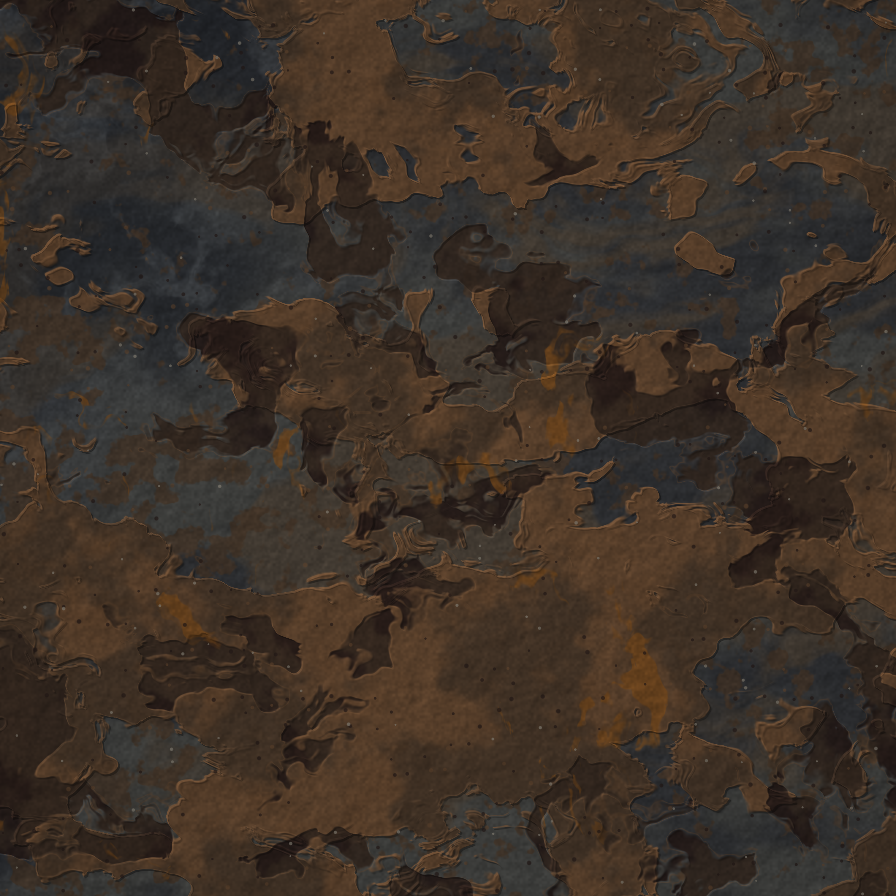
Reproduce this texture procedurally as a Shadertoy shader.

```glsl
// Weathered steel plate: dark slate metal, a blue-black corroded left side,
// soft brown stains, ragged raised rust sheets, umber flakes and fine grit.
// Layers are thresholds of domain-warped value noise, lit as a shallow relief.

const vec3 STEEL_DARK = vec3(0.165, 0.170, 0.180);
const vec3 STEEL_LIGHT = vec3(0.230, 0.232, 0.224);
const vec3 BLUE_BLACK = vec3(0.120, 0.130, 0.148);
const vec3 BLUE_GREY = vec3(0.215, 0.228, 0.245);
const vec3 STAIN = vec3(0.250, 0.218, 0.183);
const vec3 RUST_DARK = vec3(0.245, 0.185, 0.135);
const vec3 RUST_LIGHT = vec3(0.340, 0.240, 0.158);
const vec3 UMBER = vec3(0.180, 0.138, 0.110);
const vec3 MAROON = vec3(0.125, 0.088, 0.080);
const vec3 OCHRE = vec3(0.420, 0.255, 0.090);
const vec3 GRIT = vec3(0.460, 0.440, 0.400);

const vec2 LIGHT_STEP = vec2(-0.0017, 0.0019);
const float SHEET_EDGE = 0.555;
const float FLAKE_EDGE = 0.640;

float hash(vec2 p) {
    vec3 q = fract(p.xyx * 0.1031);
    q += dot(q, q.yzx + 33.33);
    return fract((q.x + q.y) * q.z);
}

float noise(vec2 p) {
    vec2 i = floor(p), f = p - i;
    f = f * f * f * (f * (f * 6.0 - 15.0) + 10.0);
    float low = mix(hash(i), hash(i + vec2(1, 0)), f.x);
    float high = mix(hash(i + vec2(0, 1)), hash(i + vec2(1, 1)), f.x);
    return mix(low, high, f.y);
}

float fbm(vec2 p, int octaves) {
    float sum = 0.0, weight = 1.0, total = 0.0;
    for (int i = 0; i < octaves; i++) {
        sum += weight * noise(p);
        total += weight;
        weight *= 0.55;
        p = mat2(1.6, 1.2, -1.2, 1.6) * p + 17.3;
    }
    return sum / total;
}

vec2 warp(vec2 p, float amount) {
    return p + amount * (vec2(fbm(p + 31.7, 4), fbm(p + 73.1, 4)) - 0.5);
}

float blob(vec2 p, vec2 center, vec2 radius) {
    vec2 d = (p - center) / radius;
    return exp(-dot(d, d));
}

// Thin contour line where a field crosses a level.
float rim(float field, float level, float width) {
    float d = (field - level) / width;
    return exp(-d * d);
}

// Round specks, one per cell, kept inside the cell.
float specks(vec2 p, float cells, float density, float radius) {
    vec2 id = floor(p * cells);
    vec2 center = 0.3 + 0.4 * vec2(hash(id + 5.1), hash(id + 9.7));
    float size = radius * (0.5 + 0.5 * hash(id + 2.3));
    float d = length(fract(p * cells) - center);
    return step(hash(id), density) * (1.0 - smoothstep(size * 0.5, size, d));
}

float sheetField(vec2 p) {
    float bias = 0.13 * blob(p, vec2(0.35, 0.80), vec2(0.10, 0.22))
               + 0.06 * blob(p, vec2(0.66, 0.75), vec2(0.20, 0.14))
               + 0.05 * blob(p, vec2(0.55, 0.30), vec2(0.45, 0.30))
               - 0.13 * blob(p, vec2(0.93, 0.84), vec2(0.22, 0.20))
               - 0.07 * blob(p, vec2(0.78, 0.50), vec2(0.10, 0.10))
               - 0.07 * blob(p, vec2(0.08, 0.60), vec2(0.22, 0.30));
    return fbm(warp(p * vec2(5.5, 7.0), 2.2), 6) + bias;
}

float flakeField(vec2 p) {
    float bias = 0.16 * blob(p, vec2(0.92, 0.40), vec2(0.09, 0.10));
    return fbm(warp(p * vec2(8.0, 9.0) + 41.0, 1.8), 5) + bias;
}

float height(vec2 p) {
    float sheet = sheetField(p), flake = flakeField(p);
    return smoothstep(SHEET_EDGE - 0.015, SHEET_EDGE + 0.02, sheet)
         + 0.7 * rim(sheet, SHEET_EDGE + 0.012, 0.010)
         - 0.8 * smoothstep(FLAKE_EDGE - 0.02, FLAKE_EDGE + 0.02, flake)
         + 2.5 * fbm(p * 45.0, 3);
}

void mainImage(out vec4 fragColor, in vec2 fragCoord) {
    vec2 p = fragCoord / iResolution.y;
    float drift = fbm(p * 3.0 + 11.0, 4) - 0.5;
    float leftZone = 1.0 - smoothstep(0.10, 0.42, p.x + 0.7 * drift + 0.25 * abs(p.y - 0.6));

    // Brushed steel and the mottled blue-black side
    float cloud = fbm(p * vec2(4.0, 7.0) + 3.0, 5);
    vec3 col = mix(STEEL_DARK, STEEL_LIGHT, smoothstep(0.38, 0.58, cloud));
    col += 0.035 * (fbm(p * vec2(7.0, 90.0), 3) - 0.5);
    float mottle = fbm(warp(p * 11.0 + 23.0, 2.0), 5);
    col = mix(col, mix(BLUE_BLACK, BLUE_GREY, smoothstep(0.42, 0.64, mottle)), 0.85 * leftZone);

    // Soft stains and rusty speckle
    float stain = smoothstep(0.46, 0.60, fbm(warp(p * vec2(4.0, 6.0) + 57.0, 1.6), 6));
    col = mix(col, STAIN, stain * (0.9 - 0.5 * leftZone));
    float speckle = smoothstep(0.60, 0.70, fbm(p * 38.0 + 7.0, 4) + 0.4 * drift);
    col = mix(col, RUST_DARK, 0.75 * speckle);

    // Raised rust sheets with pale rims
    float sheet = sheetField(p);
    float sheetMask = smoothstep(SHEET_EDGE - 0.012, SHEET_EDGE + 0.015, sheet);
    float tone = fbm(p * 10.0 + 91.0, 5) + 0.12 * blob(p, vec2(0.35, 0.78), vec2(0.12, 0.22));
    vec3 rust = mix(RUST_DARK, RUST_LIGHT, smoothstep(0.43, 0.60, tone));
    col = mix(col, rust, 0.92 * sheetMask);
    col = mix(col, RUST_LIGHT, 0.45 * rim(sheet, SHEET_EDGE + 0.006, 0.008));

    // Umber flakes with maroon cores
    float flake = flakeField(p);
    vec3 umber = mix(UMBER, MAROON, smoothstep(0.50, 0.66, fbm(p * 16.0 + 5.0, 4)));
    col = mix(col, umber, 0.9 * smoothstep(FLAKE_EDGE - 0.018, FLAKE_EDGE + 0.018, flake));
    col = mix(col, RUST_LIGHT, 0.4 * rim(flake, FLAKE_EDGE - 0.022, 0.007));

    // Ochre crust, strongest at the upper left
    float crust = fbm(warp(p * vec2(13.0, 9.0) + 67.0, 2.0), 5)
                + 0.13 * blob(p, vec2(0.03, 0.82), vec2(0.09, 0.24));
    col = mix(col, OCHRE, 0.7 * smoothstep(0.71, 0.78, crust));

    // Relief light, grit, grain and corner falloff
    float slope = height(p) - height(p + LIGHT_STEP);
    col *= 1.0 + clamp(0.34 * slope, -0.34, 0.36);
    col = mix(col, RUST_LIGHT, 0.6 * specks(p, 45.0, 0.10, 0.16));
    col = mix(col, MAROON, 0.7 * specks(p + 0.37, 60.0, 0.10, 0.20));
    col = mix(col, GRIT, 0.7 * specks(p + 0.71, 75.0, 0.025, 0.20));
    col *= 1.0 + 0.14 * (noise(p * 330.0) - 0.5);
    col *= 1.03 - 0.22 * dot(p - 0.5, p - 0.5);
    fragColor = vec4(col, 1.0);
}
```
